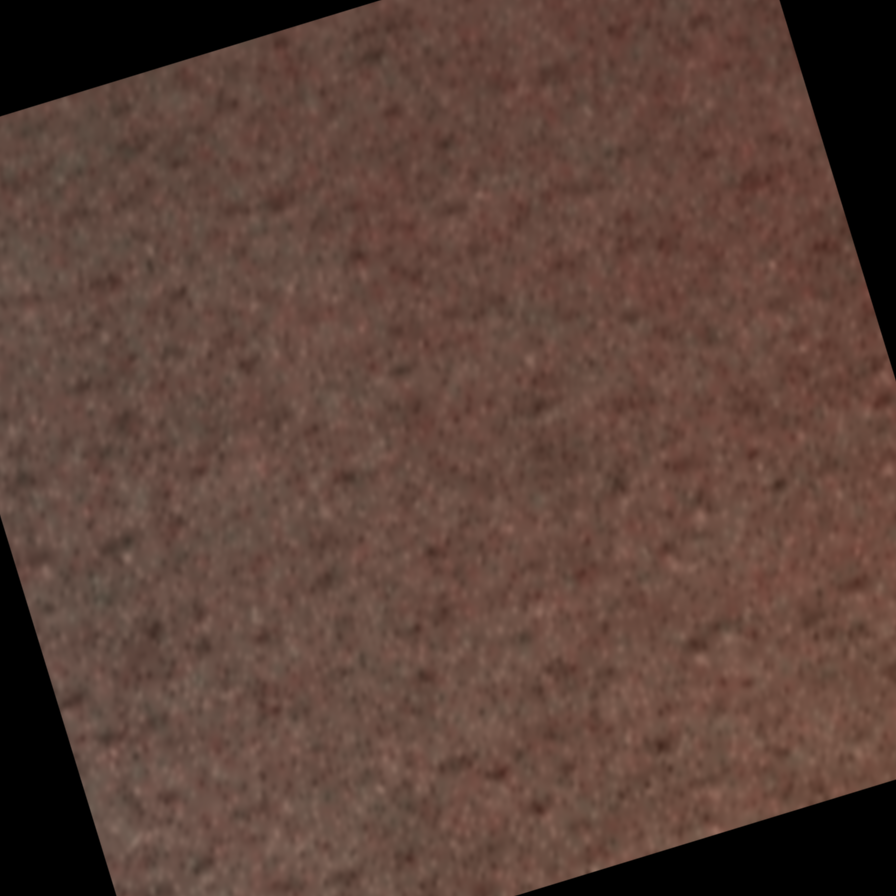
Write a Shadertoy shader that draws this texture.

```glsl
// A square of coarse brown hide, turned on a black ground. Cellular splat noise
// gives the soft grain and colour drift; a jittered grid of cells places rows of
// dark pits, each with a small pale speck just below it.

const float TILT = 0.2967;                      // turn of the square, radians
const vec3 TOP_LEFT     = vec3(0.368, 0.280, 0.243);
const vec3 TOP_RIGHT    = vec3(0.378, 0.246, 0.211);
const vec3 BOTTOM_LEFT  = vec3(0.394, 0.315, 0.283);
const vec3 BOTTOM_RIGHT = vec3(0.452, 0.314, 0.256);

const vec2 FINE_SCALE  = vec2(135.0, 95.0);     // grains across the canvas
const vec2 MID_SCALE   = vec2(52.0, 58.0);
const vec2 BROAD_SCALE = vec2(13.0, 19.0);
const vec2 TINT_SCALE  = vec2(62.0, 50.0);
const float FINE_AMOUNT  = 0.056;
const float MID_AMOUNT   = 0.032;
const float BROAD_AMOUNT = 0.024;
const float TINT_AMOUNT  = 0.016;

const vec2 PIT_GRID    = vec2(14.0, 21.0);      // columns and rows of pits
const vec2 PIT_RADIUS  = vec2(0.0170, 0.0095);
const vec2 SPECK_SHIFT = vec2(0.003, -0.018);
const vec2 SPECK_RADIUS = vec2(0.0065, 0.0080);
const float PIT_DEPTH    = 0.105;
const float SPECK_HEIGHT = 0.120;

vec3 hash3(vec2 cell) {
    vec3 h = fract(cell.xyx * vec3(0.1031, 0.1030, 0.0973));
    h += dot(h, h.yxz + 33.33);
    return fract((h.xxy + h.yzz) * h.zyx);
}

// Sum of signed soft bumps at jittered cell points, centred on zero
float splatNoise(vec2 p) {
    vec2 cell = floor(p);
    float sum = 0.0;
    for (int y = -1; y <= 1; y++) {
        for (int x = -1; x <= 1; x++) {
            vec2 id = cell + vec2(x, y);
            vec3 h = hash3(id + 200.0);
            vec2 d = p - id - h.xy;
            sum += (2.0 * h.z - 1.0) * exp(-4.0 * dot(d, d));
        }
    }
    return sum;
}

float softSpot(vec2 offset, vec2 radius) {
    vec2 d = offset / radius;
    return exp(-dot(d, d));
}

// x: darkness of the pits, y: brightness of the specks
vec2 pits(vec2 p) {
    vec2 cell = floor(p * PIT_GRID);
    vec2 total = vec2(0.0);
    for (int y = -1; y <= 1; y++) {
        for (int x = -1; x <= 1; x++) {
            vec2 id = cell + vec2(x, y);
            vec3 place = hash3(id + 71.0);
            vec3 look = hash3(id + 137.0);
            vec2 center = (id + 0.15 + 0.7 * place.xy) / PIT_GRID;
            vec2 offset = p - center;
            float size = mix(0.65, 1.15, look.x);
            total.x += place.z * softSpot(offset, PIT_RADIUS * size);
            total.y += look.y * look.y * look.y
                     * softSpot(offset - SPECK_SHIFT, SPECK_RADIUS * size);
        }
    }
    return total;
}

void mainImage(out vec4 fragColor, in vec2 fragCoord) {
    vec2 uv = fragCoord / iResolution.xy;
    vec2 centered = (fragCoord - 0.5 * iResolution.xy) / iResolution.y;
    float c = cos(TILT), s = sin(TILT);
    vec2 local = vec2(c * centered.x + s * centered.y,
                      c * centered.y - s * centered.x);

    // Slow colour change across the hide
    vec3 color = mix(mix(BOTTOM_LEFT, BOTTOM_RIGHT, uv.x),
                     mix(TOP_LEFT, TOP_RIGHT, uv.x), uv.y);

    // Grain, stronger toward the lower edge
    float relief = mix(1.15, 0.75, uv.y);
    float grain = FINE_AMOUNT * splatNoise(centered * FINE_SCALE)
                + MID_AMOUNT * splatNoise(local * MID_SCALE + 31.7);
    float light = relief * grain
                + BROAD_AMOUNT * splatNoise(local * BROAD_SCALE + 12.3);

    // Pits and specks
    vec2 marks = pits(local + 0.5);
    light += relief * (SPECK_HEIGHT * marks.y - PIT_DEPTH * marks.x) + 0.012;
    color += light * vec3(1.0, 0.90, 0.84);

    // Red and green-grey flecks
    float tint = splatNoise(local * TINT_SCALE + 57.1)
               + 0.6 * splatNoise(local * BROAD_SCALE + 83.9);
    color += TINT_AMOUNT * tint * vec3(0.8, -0.7, -0.5);

    // Clean edge of the turned square
    float edge = max(abs(local.x), abs(local.y)) - 0.5;
    float pixel = 1.0 / iResolution.y;
    float inside = 1.0 - smoothstep(-pixel, pixel, edge);
    fragColor = vec4(clamp(color, 0.0, 1.0) * inside, 1.0);
}
```
